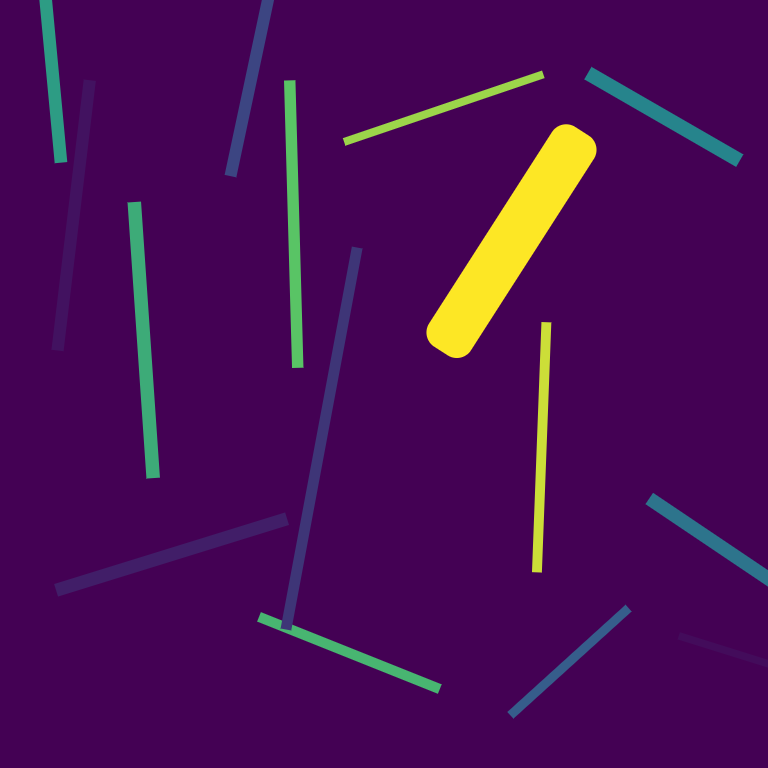
This background is drawn by a Shadertoy shader. Its source:

```glsl
// Scattered flat bars in a violet-to-yellow colour scale, with one thick rounded bar.

// Signed distance to a rotated box with rounded corners.
float barDistance(vec2 p, float angle, vec2 halfSize, float corner) {
    float c = cos(angle), s = sin(angle);
    vec2 q = abs(vec2(c * p.x + s * p.y, c * p.y - s * p.x)) - halfSize + corner;
    return length(max(q, 0.0)) + min(max(q.x, q.y), 0.0) - corner;
}

// Violet, blue, teal, green and yellow as t goes from 0 to 1.
vec3 colourScale(float t) {
    vec3 c = mix(vec3(0.267, 0.004, 0.329), vec3(0.231, 0.322, 0.545), clamp(t * 4.0, 0.0, 1.0));
    c = mix(c, vec3(0.129, 0.569, 0.549), clamp(t * 4.0 - 1.0, 0.0, 1.0));
    c = mix(c, vec3(0.369, 0.788, 0.384), clamp(t * 4.0 - 2.0, 0.0, 1.0));
    return mix(c, vec3(0.993, 0.906, 0.144), clamp(t * 4.0 - 3.0, 0.0, 1.0));
}

void mainImage(out vec4 fragColor, in vec2 fragCoord) {
    vec2 p = fragCoord / iResolution.y;
    float pixel = 1.0 / iResolution.y;
    vec3 colour = colourScale(0.0);

    // Thin bars, spread evenly by a low-discrepancy sequence
    for (int i = 1; i <= 15; i++) {
        if (i == 7) continue; // open space on the right
        float n = float(i);
        vec2 centre = fract(vec2(0.59, 0.58) + n * vec2(0.7549, 0.5698));
        centre.x += 0.2 * (0.7 - centre.y);
        float lean = fract(n * 0.618);

        // Steep on the left and in the middle, slanted at the bottom and upper right
        bool steep = centre.y > 0.35 && !(centre.x > 0.5 && centre.y > 0.75);
        float side = i % 2 == 0 ? 1.0 : -1.0;
        float angle = steep ? 1.5708 + 0.45 * (lean - 0.5)
                            : side * mix(0.3, 0.85, pow(lean, 4.0));
        float halfLength = steep ? 0.26 - 0.1 * fract(n * 0.4142) : mix(0.17, 0.1, lean);
        float halfWidth = mix(0.0035, 0.0095, sqrt(fract(n * 0.27)));

        float d = barDistance(p - centre, angle, vec2(halfLength, halfWidth), 0.0);
        float tone = pow(fract(0.36 + n * 0.382), 1.4);
        colour = mix(colour, colourScale(tone), clamp(0.5 - d / pixel, 0.0, 1.0));
    }

    // Thick rounded bar
    float thick = barDistance(p - vec2(0.666, 0.686), 1.0, vec2(0.17, 0.0324), 0.022);
    colour = mix(colour, colourScale(1.0), clamp(0.5 - thick / pixel, 0.0, 1.0));

    fragColor = vec4(colour, 1.0);
}
```
